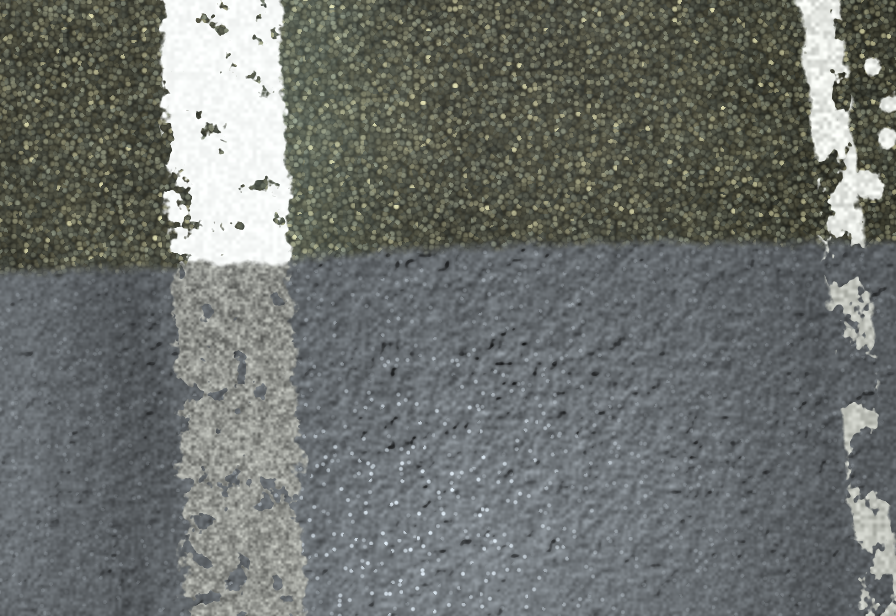
Reproduce this texture procedurally as a Shadertoy shader.

```glsl
float hash(vec2 p) {
    vec3 q = fract(p.xyx * vec3(0.1031, 0.1030, 0.0973));
    q += dot(q, q.yzx + 33.33);
    return fract((q.x + q.y) * q.z);
}

float noise(vec2 p) {
    vec2 i = floor(p), f = fract(p);
    f = f * f * (3.0 - 2.0 * f);
    return mix(mix(hash(i), hash(i + vec2(1, 0)), f.x),
               mix(hash(i + vec2(0, 1)), hash(i + vec2(1, 1)), f.x), f.y);
}

float fbm(vec2 p) {
    float sum = 0.0, amp = 0.53;
    for (int i = 0; i < 4; i++) {
        sum += amp * noise(p);
        p = mat2(1.6, 1.2, -1.2, 1.6) * p + 7.3;
        amp *= 0.5;
    }
    return sum;
}

// x: distance to the nearest stone, y and z: its random values
vec3 stones(vec2 p) {
    vec2 cell = floor(p);
    vec3 best = vec3(9.0, 0.0, 0.0);
    for (int y = -1; y <= 1; y++)
    for (int x = -1; x <= 1; x++) {
        vec2 c = cell + vec2(x, y);
        float r = hash(c);
        float d = length(c + vec2(r, hash(c + 41.7)) - p);
        if (d < best.x) best = vec3(d, r, hash(c + 93.1));
    }
    return best;
}

float blob(vec2 p, vec2 center, vec2 size) {
    vec2 d = (p - center) / size;
    return exp(-dot(d, d));
}

float disc(vec2 p, vec2 center, float radius) {
    return radius - length(p - center);
}

vec3 dryAsphalt(vec2 p) {
    vec3 s = stones(p * 115.0);
    float stone = smoothstep(0.75, 0.25, s.x);
    float tone = 0.22 + stone * (0.05 + 0.25 * s.z * s.z);
    tone += 0.3 * stone * smoothstep(0.93, 1.0, s.y);
    tone += 0.10 * (noise(p * 210.0) - 0.5) + 0.08 * (fbm(p * 9.0) - 0.5);
    vec3 col = tone * mix(vec3(0.98, 1.03, 0.90), vec3(1.06, 1.05, 0.83), s.y);
    // pale haze beside the line, darker far right
    col += vec3(0.07, 0.09, 0.085) * blob(p, vec2(0.48, 0.85), vec2(0.13, 0.55));
    col += 0.035 * blob(p, vec2(0.85, 0.9), vec2(0.35, 0.3));
    return col - 0.03 * smoothstep(1.0, 1.3, p.x);
}

float relief(vec2 p) {
    return noise(p * 62.0) * 0.6 + noise(p * 125.0 + 8.0) * 0.4;
}

vec3 sealedAsphalt(vec2 p) {
    float slope = relief(p) - relief(p + vec2(-0.003, 0.005));
    float lumpy = 0.45 + 0.55 * blob(p, vec2(0.82, 0.33), vec2(0.42, 0.32));
    float streak = fbm(vec2(p.x * 38.0 + p.y * 3.0, p.y * 4.0)) - 0.5;
    float tone = 0.385 + 0.07 * streak + 0.09 * (noise(p * 190.0) - 0.5);
    tone += 0.09 * blob(p, vec2(0.72, 0.08), vec2(0.32, 0.27));
    tone += 0.04 * blob(p, vec2(1.0, 0.25), vec2(0.3, 0.3));
    tone += 0.05 * blob(p, vec2(0.02, 0.2), vec2(0.09, 0.4));
    tone -= 0.05 * blob(p, vec2(0.22, 0.3), vec2(0.09, 0.4));
    tone -= 0.04 * smoothstep(1.1, 1.35, p.x);
    tone += slope * 0.36 * lumpy;
    // cracks and wet glints
    float patchy = noise(p * 17.0);
    tone -= 0.20 * lumpy * smoothstep(0.16, 0.34, -slope) * smoothstep(0.35, 0.75, patchy);
    float shine = 0.25 + blob(p, vec2(0.68, 0.15), vec2(0.27, 0.3));
    vec3 s = stones(p * 95.0);
    tone += 0.30 * shine * smoothstep(0.45, 0.15, s.x) * smoothstep(0.78, 0.95, s.z);
    return tone * vec3(0.97, 1.02, 1.06);
}

void mainImage(out vec4 fragColor, in vec2 fragCoord) {
    vec2 p = fragCoord / iResolution.y;
    float rough = fbm(p * 42.0) - 0.5;
    float fine = noise(p * 150.0) - 0.5;

    // upper and lower paving
    float seam = 0.56 + 0.045 * smoothstep(0.0, 1.0, p.x) + 0.018 * rough;
    float upper = smoothstep(-0.012, 0.012, p.y - seam);
    vec3 col = mix(sealedAsphalt(p), dryAsphalt(p), upper);

    // broad line: clean white above, grey film below
    float leftEdge = p.x - (0.304 - 0.044 * p.y);
    float rightEdge = 0.496 - 0.041 * p.y - p.x;
    float inside = min(leftEdge, rightEdge);
    float line = smoothstep(-0.004, 0.004, inside + 0.035 * rough + 0.008 * fine);
    float wear = fbm(p * 33.0 + 20.0) + 0.08 * fine;
    float worn = 0.72 - 0.10 * smoothstep(0.05, 0.0, leftEdge)
               - 0.08 * blob(p, vec2(0.35, 0.96), vec2(0.13, 0.1))
               - 0.10 * blob(p, vec2(0.36, 0.59), vec2(0.12, 0.025))
               - 0.14 * blob(p, vec2(0.38, 0.35), vec2(0.13, 0.035))
               - 0.09 * blob(p, vec2(0.34, 0.14), vec2(0.04, 0.12));
    line *= smoothstep(worn + 0.025, worn - 0.025, wear);
    float clean = smoothstep(-0.006, 0.006, p.y - 0.572 + 0.02 * rough);
    float film = 0.60 + 0.26 * fine + 0.22 * (noise(p * 240.0) - 0.5) + 0.12 * rough;
    film -= 0.04 * blob(p, vec2(0.37, 0.48), vec2(0.15, 0.1));
    vec3 white = vec3(0.97, 0.98, 0.975) + 0.07 * fine;
    col = mix(col, mix(film * vec3(1.0, 1.01, 0.97), white, clean), line * mix(0.93, 1.0, clean));

    // narrow line, flaking away downward
    float side = p.x - (1.398 - 0.103 * p.y);
    float strip = min(side, 0.067 - side) + 0.025 * rough;
    float flakes = fbm(p * vec2(30.0, 25.0) + 51.0) + 0.08 * fine;
    float loss = mix(0.52, 0.36, smoothstep(0.55, 0.75, p.y)) + 1.6 * max(side - 0.035, 0.0);
    float paint = smoothstep(-0.003, 0.005, strip) * smoothstep(loss - 0.025, loss + 0.025, flakes);
    float scraps = max(disc(p, vec2(1.417, 0.89), 0.016), disc(p, vec2(1.446, 0.83), 0.012));
    scraps = max(scraps, max(disc(p, vec2(1.44, 0.775), 0.014), disc(p, vec2(1.41, 0.70), 0.024)));
    paint = max(paint, smoothstep(-0.003, 0.003, scraps + 0.03 * rough));
    vec3 chalk = mix(vec3(0.74, 0.75, 0.72), vec3(0.90, 0.91, 0.89), upper) + 0.22 * fine;
    col = mix(col, chalk, paint);

    fragColor = vec4(clamp(col, 0.0, 1.0), 1.0);
}
```
